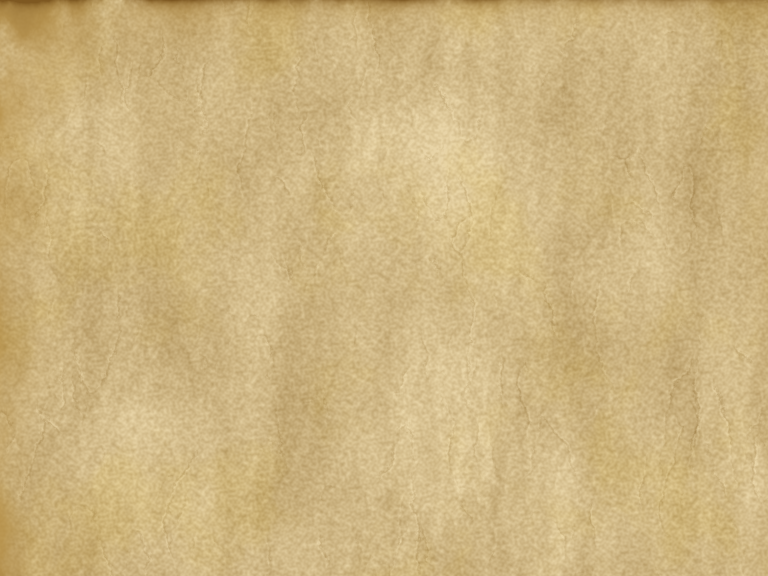
Reproduce this texture procedurally as a WebGL 2 fragment shader.

```glsl
#version 300 es
precision highp float;
// Aged parchment: cloudy tan mottling with vertical streaks, golden stains,
// fine fibrous grain, faint embossed creases and thinly scorched borders.
// Every layer is gradient noise; creases are its zero lines, lit from one side.

#define MOTTLE 0.62        // strength of the broad clouds
#define STREAK 0.40        // strength of the vertical streaks
#define STAIN 0.050        // depth of the golden stains
#define GRAIN 0.62         // strength of the fine grain
#define WRINKLE 0.30       // strength of the small wrinkles
#define CREASE 0.36        // strength of the creases
#define CREASE_WIDTH 0.0024
#define PAPER vec3(0.812, 0.718, 0.524)
#define TONE_RANGE vec3(0.105, 0.122, 0.138)
#define SCORCH vec3(0.43, 0.28, 0.08)
#define GOLD vec3(0.72, 0.57, 0.28)

uniform vec2 u_resolution;
out vec4 fragColor;

// Random unit vector for a lattice cell
vec2 cellGradient(ivec2 cell) {
    uint h = uint(cell.x) * 1597334677u ^ uint(cell.y) * 3812015801u;
    h = (h ^ (h >> 15)) * 2246822519u;
    h = (h ^ (h >> 13)) * 3266489917u;
    h ^= h >> 16;
    float angle = float(h & 65535u) * 6.28319 / 65536.0;
    return vec2(cos(angle), sin(angle));
}

float gradientNoise(vec2 p) {
    vec2 cell = floor(p);
    vec2 f = p - cell;
    ivec2 i = ivec2(cell);
    vec2 u = f * f * f * (f * (f * 6.0 - 15.0) + 10.0);
    float a = dot(cellGradient(i), f);
    float b = dot(cellGradient(i + ivec2(1, 0)), f - vec2(1, 0));
    float c = dot(cellGradient(i + ivec2(0, 1)), f - vec2(0, 1));
    float d = dot(cellGradient(i + ivec2(1, 1)), f - vec2(1, 1));
    return mix(mix(a, b, u.x), mix(c, d, u.x), u.y);
}

float fbm(vec2 p) {
    float sum = 0.0, weight = 1.0;
    for (int octave = 0; octave < 6; octave++) {
        sum += weight * gradientNoise(p);
        p = mat2(1.6, 1.2, -1.2, 1.6) * p + 17.3;
        weight *= 0.58;
    }
    return sum;
}

// Embossed lines: bright on one flank, dark on the other
float creases(vec2 p) {
    float relief = 0.0;
    for (int layer = 0; layer < 4; layer++) {
        float k = float(layer);
        vec2 q = p + 0.022 * vec2(fbm(p * 9.0 + k * 31.0), fbm(p * 11.0 - k * 23.0));
        float n = gradientNoise(q * vec2(7.0 + 3.0 * k, 1.7 + 1.2 * k) + k * 41.7 + 3.0);
        float slope = length(vec2(dFdx(n), dFdy(n))) * u_resolution.y;
        float d = n / max(slope, 1.5) / CREASE_WIDTH;
        float patches = smoothstep(0.0, 0.6, fbm(p * vec2(8.0, 5.0) + k * 19.1 + 7.0));
        relief += patches * (2.2 * d - 0.25) * exp(-d * d);
    }
    return relief;
}

// Sideways slope of a crumpled surface, elongated vertically
float wrinkles(vec2 p) {
    vec2 q = p * vec2(24.0, 11.0) + 0.7 * fbm(p * 14.0 + 3.0);
    vec2 lightStep = vec2(0.16, -0.05);
    float slope = abs(gradientNoise(q + lightStep)) - abs(gradientNoise(q - lightStep));
    return slope * (0.4 + smoothstep(-0.2, 0.5, gradientNoise(p * 4.0 + 55.0)) * 1.6);
}

void main() {
    vec2 uv = gl_FragCoord.xy / u_resolution;
    vec2 p = gl_FragCoord.xy / u_resolution.y;
    vec2 warp = 0.06 * vec2(fbm(p * 3.0 + 5.0), fbm(p * 3.0 + 61.0));

    // Broad clouds, streaks and a lighter central column
    float clouds = fbm((p + warp) * vec2(4.2, 3.2) + 12.0);
    float streaks = gradientNoise((p + warp * 0.4) * vec2(11.0, 1.6) + 33.0)
                  + 0.7 * gradientNoise((p + warp * 0.3) * vec2(29.0, 3.6) + 71.0);
    vec2 toGlow = (uv - vec2(0.55, 0.62)) / vec2(0.18, 0.40);
    float tone = MOTTLE * clouds + STREAK * streaks + 0.42 * exp(-dot(toGlow, toGlow)) - 0.08;

    // Long fold near the right side
    float fold = (p.x - 0.912 * u_resolution.x / u_resolution.y
               - 0.012 * gradientNoise(vec2(p.y * 3.0, 4.5))) / 0.016;
    tone += 0.32 * fold * exp(-fold * fold) * (0.7 + gradientNoise(vec2(p.y * 5.0, 9.5)));

    // Creases, wrinkles and grain
    tone += CREASE * creases(p) + WRINKLE * wrinkles(p);
    mat2 turn = mat2(0.8, 0.6, -0.6, 0.8);
    float grain = gradientNoise(turn * p * 171.0)
                + 0.6 * gradientNoise(p * vec2(75.0, 140.0) + 9.0)
                + 0.6 * gradientNoise(turn * p * 78.0 + 27.0);
    tone += GRAIN * grain;

    vec3 colour = PAPER + TONE_RANGE * clamp(tone, -1.4, 0.95);
    float stain = smoothstep(-0.1, 0.7, fbm((p - warp) * vec2(5.0, 4.2) + 83.0));
    colour -= STAIN * stain * vec3(0.10, 0.22, 1.0);

    // Golden sides and thinly scorched upper border
    float ragged = max(0.0, 1.0 + 1.3 * fbm(p * vec2(8.0, 6.0) + 47.0));
    float side = exp(-uv.x / 0.030) + 0.25 * exp(-(1.0 - uv.x) / 0.02);
    float corner = exp(-length(vec2(uv.x, 1.0 - uv.y)) / 0.13)
                 + 0.7 * exp(-length(uv) / 0.06);
    float top = exp(-(1.0 - uv.y) / 0.028) * (1.0 - 0.5 * uv.x);
    colour = mix(colour, GOLD, clamp((0.42 * side + 0.5 * corner + 0.5 * top) * ragged, 0.0, 0.8));
    float burn = exp(-(1.0 - uv.y) / 0.008) * (0.65 - 0.35 * uv.x) + 0.25 * corner * corner;
    colour = mix(colour, SCORCH, clamp(burn * ragged, 0.0, 0.8));

    fragColor = vec4(clamp(colour, 0.0, 1.0), 1.0);
}
```
